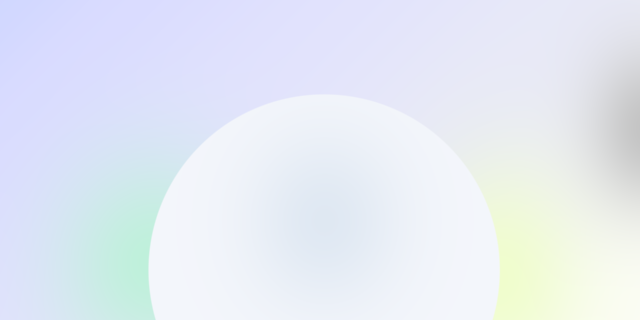
This background is drawn by a Shadertoy shader. Its source:

```glsl
// A pale disc rising over a soft lavender-to-ivory gradient.
// Green, yellow and grey Gaussian glows are blended over a diagonal ramp;
// the disc is an antialiased distance function with a cool, shaded core.

// Elliptical Gaussian falloff: 1 at the centre, fading over the given spread.
float glow(vec2 p, vec2 center, vec2 spread) {
    vec2 q = (p - center) / spread;
    return exp(-dot(q, q));
}

// Diagonal ramp from the upper left (0) to the lower right (1.5).
vec3 backdrop(vec2 p) {
    float t = 0.5 * (p.x + 1.0 - p.y);
    vec3 color = mix(vec3(0.82, 0.845, 1.0), vec3(0.852, 0.86, 1.0), smoothstep(0.0, 0.2, t));
    color = mix(color, vec3(0.882, 0.886, 0.992), smoothstep(0.15, 0.55, t));
    color = mix(color, vec3(0.91, 0.915, 0.97), smoothstep(0.45, 0.95, t));
    return mix(color, vec3(0.985, 0.99, 0.96), smoothstep(0.9, 1.45, t));
}

void mainImage(out vec4 fragColor, in vec2 fragCoord) {
    // Height spans 0 to 1, width spans 0 to 2 whatever the aspect.
    vec2 p = fragCoord / iResolution.xy * vec2(2.0, 1.0);
    float pixel = 1.0 / iResolution.y;

    // Coloured glows behind the disc
    vec3 color = backdrop(p);
    color = mix(color, vec3(0.74, 0.945, 0.85), 0.95 * glow(p, vec2(0.48, 0.18), vec2(0.29, 0.32)));
    color = mix(color, vec3(0.94, 0.995, 0.79), 0.92 * glow(p, vec2(1.56, 0.13), vec2(0.25, 0.35)));
    color = mix(color, vec3(0.755), 0.95 * glow(p, vec2(2.03, 0.6), vec2(0.19, 0.25)));

    // Disc with a faint blue-grey core
    float core = glow(p, vec2(1.015, 0.31), vec2(0.24, 0.27));
    vec3 disc = mix(vec3(0.955, 0.964, 0.984), vec3(0.875, 0.91, 0.95), core);
    float edge = length(p - vec2(1.013, 0.156)) - 0.549;
    color = mix(color, disc, smoothstep(pixel, -pixel, edge));

    fragColor = vec4(color, 1.0);
}
```
